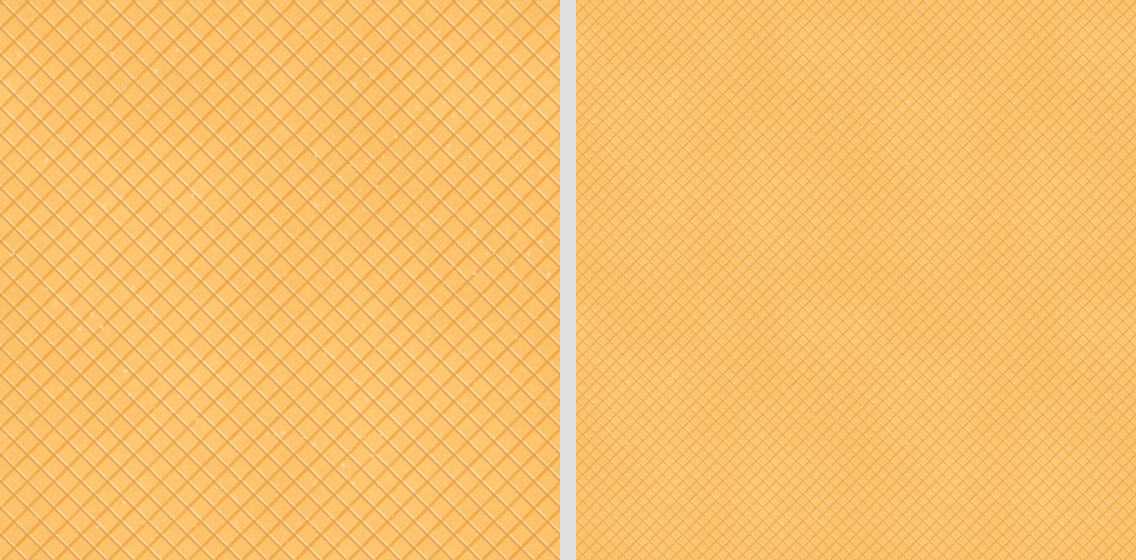
Left: one tile. Right: repeated 2 by 2.
This pattern is drawn by a three.js fragment shader. Its source:

```glsl
// Golden wafer: a diagonal lattice of pressed grooves around diamond cells.
// Rising grooves are crisp amber, falling ones a cream ridge with a brown shadow.
// Wrapped hash noise adds flour specks, uneven baking and uneven ridges.

varying vec2 vUv;

const float REPEATS = 21.0;                // diamonds across and down
const vec2 LATTICE_SHIFT = vec2(0.05, -0.02);
const float EDGE = 0.030;                  // softness of groove edges, in cells

const vec3 WAFER = vec3(0.992, 0.770, 0.430);
const vec3 AMBER = vec3(0.945, 0.665, 0.300);
const vec3 BROWN = vec3(0.865, 0.615, 0.300);
const vec3 GLOW  = vec3(0.992, 0.840, 0.600);
const vec3 CREAM = vec3(0.995, 0.880, 0.710);

// Groove bands: x = offset from the lattice line, y = half width, in cells
const vec2 RISING_SHADE  = vec2(0.020, 0.082);
const vec2 RISING_GLOW   = vec2(-0.095, 0.018);
const vec2 FALLING_SHADE = vec2(-0.048, 0.042);
const vec2 FALLING_SKIRT = vec2(-0.105, 0.030);
const vec2 FALLING_RIDGE = vec2(0.036, 0.040);

const float SPECK_GRID = 42.0;
const float SPECK_SHARE = 0.16;
const float DUST_GRID = 96.0;
const float DUST_SHARE = 0.12;
const float GRAIN_GRID = 160.0;
const float GRAIN_DEPTH = 0.016;
const float BAKE_GRID = 6.0;
const float BAKE_DEPTH = 0.022;
const float CELL_DEPTH = 0.010;

float hash(vec2 p) {
  return fract(sin(dot(p, vec2(127.1, 311.7))) * 43758.5453);
}

// Value noise that repeats every "period" grid units
float wrapNoise(vec2 p, float period) {
  vec2 i = floor(p);
  vec2 f = fract(p);
  f = f * f * (3.0 - 2.0 * f);
  vec2 a = mod(i, period);
  vec2 b = mod(i + 1.0, period);
  return mix(mix(hash(a), hash(vec2(b.x, a.y)), f.x),
             mix(hash(vec2(a.x, b.y)), hash(b), f.x), f.y);
}

// Smooth-edged stripe at signed distance d from a lattice line
float stripe(float d, vec2 band) {
  return 1.0 - smoothstep(band.y - EDGE, band.y + EDGE, abs(d - band.x));
}

// Random value per lattice place, wrapped in canvas cells
float latticeHash(vec2 diagonal) {
  vec2 cell = 0.5 * vec2(diagonal.x + diagonal.y, diagonal.x - diagonal.y);
  return hash(mod(cell, REPEATS) + 3.7);
}

// Scattered irregular flakes; only a share of the grid cells holds one
float flakes(vec2 uv, float grid, float share, float seed) {
  vec2 p = uv * grid;
  vec2 home = floor(p);
  float cover = 0.0;
  for (int y = -1; y <= 1; y++) {
    for (int x = -1; x <= 1; x++) {
      vec2 cell = home + vec2(float(x), float(y));
      vec2 id = mod(cell, grid) + seed;
      vec2 away = p - cell - vec2(hash(id + 1.3), hash(id + 5.9));
      float angle = 6.2832 * hash(id + 8.1);
      float wobble = 1.0 + 0.25 * sin(3.0 * atan(away.y, away.x + 1e-5) + angle);
      vec2 axis = vec2(cos(angle), sin(angle));
      vec2 local = vec2(dot(away, axis), 1.4 * dot(away, vec2(-axis.y, axis.x)));
      float radius = mix(0.08, 0.20, hash(id + 2.7)) * wobble;
      float flake = 1.0 - smoothstep(radius - 0.06, radius + 0.06, length(local));
      float strength = mix(0.35, 1.0, hash(id + 4.4));
      cover = max(cover, flake * strength * step(hash(id), share));
    }
  }
  return cover;
}

void main() {
  // Diagonal coordinates: x crosses falling lines, y crosses rising lines
  vec2 p = vUv * REPEATS - LATTICE_SHIFT;
  vec2 diagonal = vec2(p.x + p.y, p.x - p.y);
  vec2 line = floor(diagonal + 0.5);
  vec2 d = diagonal - line;

  // Baked surface: broad tone, tone per diamond, fine grain
  float bake = wrapNoise(vUv * BAKE_GRID, BAKE_GRID) - 0.5;
  float grain = wrapNoise(vUv * GRAIN_GRID, GRAIN_GRID) - 0.5;
  float diamond = latticeHash(floor(diagonal) + 0.5) - 0.5;
  float tone = BAKE_DEPTH * bake + CELL_DEPTH * diamond + GRAIN_DEPTH * grain;
  vec3 color = WAFER + tone * vec3(0.5, 1.0, 1.4);

  // Rising grooves
  float risingTone = mix(0.75, 1.0, latticeHash(vec2(floor(diagonal.x), line.y)));
  float rising = stripe(d.y, RISING_SHADE);
  color = mix(color, GLOW, 0.35 * stripe(d.y, RISING_GLOW));
  color = mix(color, AMBER, rising * (risingTone - 0.25 * bake));

  // Falling grooves, dimmed where a rising groove cuts through
  float fallingTone = mix(0.70, 1.0, latticeHash(vec2(line.x, floor(diagonal.y))));
  float ridge = stripe(d.x, FALLING_RIDGE) * (fallingTone + 0.25 * bake);
  color = mix(color, AMBER, 0.60 * stripe(d.x, FALLING_SKIRT));
  color = mix(color, BROWN, 0.85 * stripe(d.x, FALLING_SHADE));
  color = mix(color, CREAM, ridge * (1.0 - 0.65 * rising));

  // Flour specks and finer dust, gathered in loose patches
  float patches = smoothstep(0.25, 0.75, wrapNoise(vUv * 9.0, 9.0));
  float specks = flakes(vUv, SPECK_GRID, SPECK_SHARE, 11.0);
  float dust = flakes(vUv, DUST_GRID, DUST_SHARE, 37.0);
  color = mix(color, CREAM, 0.80 * specks * mix(0.30, 1.0, patches));
  color = mix(color, GLOW, 0.70 * dust * mix(0.35, 1.0, patches));

  gl_FragColor = vec4(color, 1.0);
}
```
